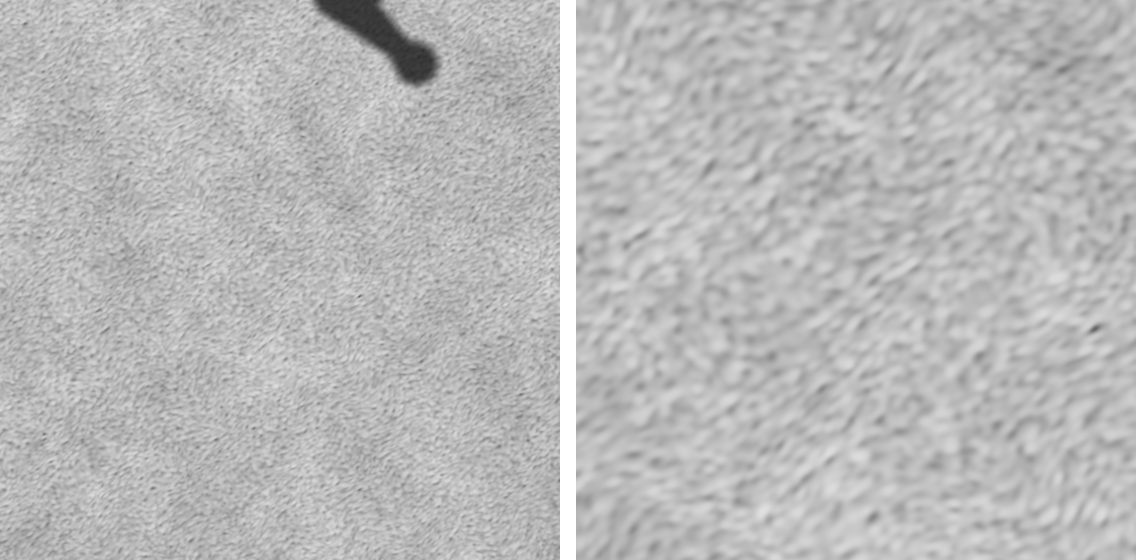
Left, the full canvas; right, a detail of the centre.
Write a three.js fragment shader that draws this texture.

```glsl
// Pale grey pebbled plaster with soft mottling and a blurred dark shadow at the top edge.
varying vec2 vUv;

vec3 hash3(vec2 p) {
  vec3 q = fract(p.xyx * vec3(0.1031, 0.1030, 0.0973));
  q += dot(q, q.yxz + 33.33);
  return fract((q.xxy + q.yzz) * q.zyx);
}

// Scattered cell spots: x is a signed soft mottle, y is side-lit relief.
vec2 cellSpots(vec2 p) {
  vec2 cell = floor(p);
  vec2 sum = vec2(0.0);
  for (int j = -1; j <= 1; j++) {
    for (int i = -1; i <= 1; i++) {
      vec2 id = cell + vec2(float(i), float(j));
      vec3 rnd = hash3(id);
      vec2 d = p - id - rnd.xy;
      float falloff = exp(-4.0 * dot(d, d));
      float tilt = (fract(rnd.z * 7.0) - 0.5) * 1.6;
      vec2 light = vec2(sin(tilt), cos(tilt));
      sum += falloff * vec2(rnd.z * 2.0 - 1.0, dot(d, light) * (0.5 + rnd.z));
    }
  }
  return sum;
}

// Capsule whose radius runs from ra at a to rb at b.
float taperedCapsule(vec2 p, vec2 a, vec2 b, float ra, float rb) {
  vec2 ab = b - a;
  float t = clamp(dot(p - a, ab) / dot(ab, ab), 0.0, 1.0);
  return length(p - a - ab * t) - mix(ra, rb, t);
}

float smoothMin(float a, float b, float k) {
  float h = max(k - abs(a - b), 0.0) / k;
  return min(a, b) - h * h * k * 0.25;
}

// Arm entering from the top, with a shoulder and a round knob at its end.
float shadowDistance(vec2 p) {
  float arm = taperedCapsule(p, vec2(0.605, 1.010), vec2(0.703, 0.922), 0.044, 0.023);
  float wrist = taperedCapsule(p, vec2(0.703, 0.922), vec2(0.745, 0.885), 0.023, 0.025);
  float shoulder = length(p - vec2(0.651, 1.013)) - 0.033;
  float knob = length(p - vec2(0.743, 0.886)) - 0.037;
  return smoothMin(min(min(arm, wrist), shoulder), knob, 0.012);
}

void main() {
  // Grain space: x runs along the slanted pebbles, y across them.
  vec2 along = vec2(0.87, 0.50);
  vec2 bent = vUv + 0.004 * sin(vUv.yx * vec2(37.0, 43.0) + 2.0 * sin(vUv * 19.0));
  vec2 p = vec2(dot(bent, along) * 0.75, dot(bent, vec2(-along.y, along.x)));

  // Fine relief and pebbles
  vec2 fine = cellSpots(p * 142.0 + 20.0);
  vec2 coarse = cellSpots(p * 88.0 + 171.0);
  float grain = fine.y * 0.24 + fine.x * 0.035 + coarse.y * 0.12;
  grain += cellSpots(bent * 155.0 + 63.0).x * 0.045;
  grain -= 2.5 * grain * grain;

  // Broad cloudy mottling
  float clouds = cellSpots(bent * 6.0 + 11.0).x * 0.030;
  clouds += cellSpots(bent * 14.0 + 47.0).x * 0.038;
  clouds += cellSpots(bent * 33.0 + 83.0).x * 0.032;

  float wall = 0.725 + grain + clouds;
  float shade = 0.225 + 0.25 * grain;
  float shadow = 1.0 - smoothstep(-0.012, 0.014, shadowDistance(vUv));
  gl_FragColor = vec4(vec3(mix(wall, shade, shadow)), 1.0);
}
```
